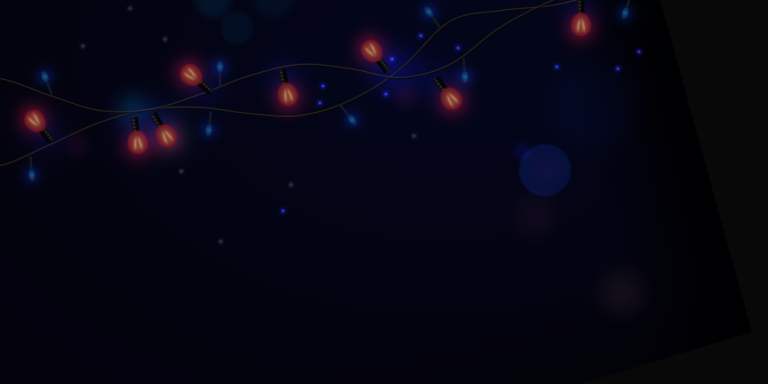
Give the GLSL for this background, as a Shadertoy shader.

```glsl
// Two twisted strands of festive lights over a dark blue tilted sheet.
// Wires are splines through evenly spaced heights; lamps are drawn in their
// own rotated frames, then soft discs and sparks add light. Unit: canvas height.

const float WIRE_STEP = 0.1302;
const float UPPER_WIRE[13] = float[](.794, .750, .711, .714, .753, .802, .831,
                                     .820, .797, .831, .927, .995, 1.04);
const float LOWER_WIRE[13] = float[](.568, .622, .680, .714, .719, .703, .698,
                                     .737, .818, .943, .971, .984, 1.01);

// Lamp centre and the angle from its glass towards its socket
const vec3 RED_LAMPS[8] = vec3[](
    vec3(.089, .688, -.9), vec3(.359, .625, 1.7), vec3(.435, .643, 2.1),
    vec3(.495, .807, -.72), vec3(.75, .75, 1.8), vec3(.966, .87, -.92),
    vec3(1.177, .74, 2.2), vec3(1.513, .932, 1.57));
const vec3 BLUE_LAMPS[8] = vec3[](
    vec3(.117, .80, -1.2), vec3(.083, .544, 1.65), vec3(.573, .826, -1.57),
    vec3(.544, .661, 1.47), vec3(.917, .688, 2.25), vec3(1.117, .969, -.95),
    vec3(1.211, .80, 1.65), vec3(1.628, .966, 1.27));

// The first ten sparks are blue, the rest are grey dust
const vec2 SPARKS[17] = vec2[](
    vec2(1.45, .826), vec2(1.609, .821), vec2(1.664, .865), vec2(1.193, .875),
    vec2(1.096, .907), vec2(1.005, .755), vec2(.841, .776), vec2(1.021, .846),
    vec2(.737, .451), vec2(.833, .732), vec2(1.078, .646), vec2(.758, .519),
    vec2(.472, .554), vec2(.575, .371), vec2(.43, .898), vec2(.339, .978),
    vec2(.216, .88));

float pixel;

float fill(float dist) { return 1.0 - smoothstep(-pixel, pixel, dist); }

float halo(vec2 offset, float radius) {
    return exp(-dot(offset, offset) / (radius * radius));
}

float box(vec2 q, vec2 halfSize) {
    vec2 d = abs(q) - halfSize;
    return length(max(d, 0.0)) + min(max(d.x, d.y), 0.0);
}

float disc(vec2 offset, float radius, float softness) {
    return 1.0 - smoothstep(radius * (1.0 - softness), radius, length(offset));
}

// Signed distance above a Catmull-Rom curve, corrected for its slope
float wireOffset(vec2 p, float h[13]) {
    float s = clamp(p.x / WIRE_STEP, 0.0, 11.99);
    int i = int(s);
    float t = fract(s);
    float a = h[max(i - 1, 0)], b = h[i], c = h[i + 1], d = h[min(i + 2, 12)];
    float k1 = c - a, k2 = 2.0 * a - 5.0 * b + 4.0 * c - d, k3 = 3.0 * (b - c) + d - a;
    float y = b + 0.5 * t * (k1 + t * (k2 + t * k3));
    float slope = 0.5 * (k1 + t * (2.0 * k2 + 3.0 * t * k3)) / WIRE_STEP;
    return (p.y - y) / sqrt(1.0 + slope * slope);
}

void drawWire(inout vec3 col, float d) {
    vec3 rubber = mix(vec3(.03, .025, .02), vec3(.19, .17, .11), smoothstep(-.002, .002, d));
    col = mix(col, rubber, 0.9 * fill(abs(d) - .0026));
}

// x runs from the glass to the socket, y runs across
vec2 lampFrame(vec2 p, vec3 lamp) {
    vec2 axis = vec2(cos(lamp.z), sin(lamp.z)), d = p - lamp.xy;
    return vec2(dot(d, axis), axis.x * d.y - axis.y * d.x);
}

void drawRedLamp(inout vec3 col, vec2 q) {
    col += vec3(.010, .015, .10) * halo(q - vec2(.05, 0), .055);
    col += vec3(.34, .035, .09) * halo(q + vec2(.004, 0), .038);
    // Threaded socket with a grey shine
    float thread = 0.5 + 0.5 * cos(q.x * 700.0);
    vec3 metal = vec3(.012) + vec3(.17, .16, .15) * (.3 + .7 * thread) * halo(vec2(q.y - .004, 0), .004);
    col = mix(col, metal, fill(box(q - vec2(.050, 0), vec2(.020, .008)) - .001));
    // Egg-shaped glass: crimson rim, pale warm core and forked filament
    float r = length(vec2(q.x * (q.x > 0.0 ? .74 : 1.0), q.y));
    vec3 glass = mix(vec3(.52, .29, .20), vec3(.46, .08, .13), smoothstep(.006, .027, r));
    float fork = abs(abs(q.y) - .007 + .18 * q.x);
    glass += vec3(.24, .24, .14) * halo(vec2(fork, 0), .004) * disc(q, .024, .7);
    col = mix(col, glass, 0.85 * (1.0 - smoothstep(.023, .029, r)));
}

void drawBlueLamp(inout vec3 col, vec2 q) {
    col += vec3(.01, .06, .24) * halo(q, .023);
    col = mix(col, vec3(.09, .12, .12), 0.8 * fill(box(q - vec2(.033, 0), vec2(.016, .003))));
    float glass = length(q * vec2(.55, 1)) - .008;
    col = mix(col, vec3(.05, .24, .40) + vec3(.10, .18, .14) * halo(q, .006), 0.7 * fill(glass));
}

void mainImage(out vec4 fragColor, in vec2 fragCoord) {
    vec2 p = fragCoord / iResolution.y;
    pixel = 1.0 / iResolution.y;

    // Night gradient on the sheet, fading to black at its right side
    vec2 corner = p - vec2(1.958, .135);
    float side = dot(corner, vec2(.964, .266));
    float base = dot(corner, vec2(.288, -.957));
    vec3 col = vec3(.012, .009, .050) + vec3(-.002, .010, .050) * halo((p - vec2(1.15, .85)) * vec2(.7, 1), .6);
    col *= mix(.12, 1.0, smoothstep(.0, .32, -side)) * mix(.6, 1.0, smoothstep(.0, .25, -base));

    // Soft discs of distant light
    col += vec3(.002, .012, .038) * disc(p - vec2(1.54, .72), .17, .7);
    col += vec3(.012, .045, .14) * disc(p - vec2(1.419, .557), .072, .12);
    col += vec3(.035, .0, .03) * halo(p - vec2(1.419, .557), .035);
    col += vec3(.01, .015, .11) * disc(p - vec2(1.36, .607), .034, .7);
    col += vec3(.045, .022, .03) * disc(p - vec2(1.393, .44), .09, .9);
    col += vec3(.060, .042, .03) * disc(p - vec2(1.62, .237), .095, .9);
    col += vec3(.0, .06, .08) * disc(p - vec2(.555, 1.0), .065, .6);
    col += vec3(.0, .04, .05) * disc(p - vec2(.71, 1.01), .075, .6);
    col += vec3(.0, .035, .05) * disc(p - vec2(.617, .927), .05, .3);
    col += vec3(.0, .10, .12) * halo(p - vec2(.345, .715), .043);
    col += vec3(.0, .06, .07) * halo(p - vec2(.445, .645), .055);
    col += vec3(.05, .01, .035) * disc(p - vec2(.2, .622), .05, .8);
    col += vec3(.07, .01, .03) * disc(p - vec2(1.055, .75), .05, .9);
    col += vec3(.015, .02, .17) * halo(p - vec2(1.04, .81), .06);

    // Grey surroundings beyond the tilted sheet
    col = mix(vec3(.030, .031, .031), col, fill(max(side, base)));

    drawWire(col, wireOffset(p, LOWER_WIRE));
    drawWire(col, wireOffset(p, UPPER_WIRE));
    for (int i = 0; i < 8; i++) {
        drawBlueLamp(col, lampFrame(p, BLUE_LAMPS[i]));
        drawRedLamp(col, lampFrame(p, RED_LAMPS[i]));
    }

    for (int i = 0; i < 17; i++) {
        vec2 d = p - SPARKS[i];
        col += i < 10 ? vec3(.05, .06, .45) * halo(d, .008) + vec3(.22, .22, .25) * halo(d, .003)
                      : vec3(.17, .17, .18) * halo(d, .006);
    }
    fragColor = vec4(col, 1.0);
}
```
